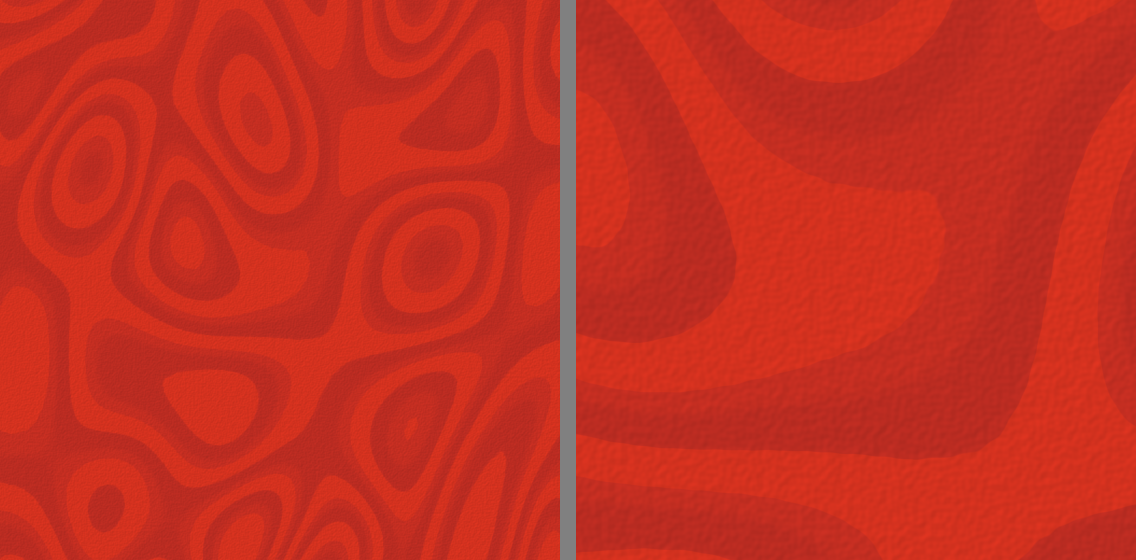
Left, the full canvas; right, a detail of the centre.
Write a WebGL 2 fragment shader that draws this pattern.

```glsl
#version 300 es
precision highp float;

uniform vec2 u_resolution;
out vec4 fragColor;

float hash(vec2 p) {
    return fract(sin(dot(p, vec2(127.1, 311.7))) * 43758.5453);
}

vec2 randomDirection(vec2 cell) {
    float angle = 6.28318 * hash(cell);
    return vec2(cos(angle), sin(angle));
}

float gradientNoise(vec2 p) {
    vec2 i = floor(p), f = fract(p);
    vec2 u = f * f * f * (f * (f * 6.0 - 15.0) + 10.0);
    vec2 e = vec2(1.0, 0.0);
    float a = dot(randomDirection(i), f);
    float b = dot(randomDirection(i + e.xy), f - e.xy);
    float c = dot(randomDirection(i + e.yx), f - e.yx);
    float d = dot(randomDirection(i + e.xx), f - e.xx);
    return mix(mix(a, b, u.x), mix(c, d, u.x), u.y);
}

// Even, tall, slightly leaning hills: waves of one length in all directions
float hills(vec2 uv) {
    vec2 p = vec2(uv.x * 23.0 - uv.y * 3.5, uv.y * 14.0);
    float sum = 0.0;
    for (int i = 0; i < 14; i++) {
        float n = float(i);
        float angle = 3.14159 * (n + hash(vec2(n, 3.0))) / 14.0;
        float stretch = 0.85 + 0.3 * hash(vec2(n, 8.0));
        sum += cos(dot(p, vec2(cos(angle), sin(angle))) * stretch + 6.28318 * hash(vec2(n, 5.0)));
    }
    return sum;
}

// Height of the rough paper: fine grain over softer lumps
float paperHeight(vec2 uv) {
    return gradientNoise(uv * 260.0) + 0.9 * gradientNoise(uv * 125.0 + 31.0)
         + 0.5 * gradientNoise(uv * vec2(60.0, 45.0) + 77.0);
}

// Antialiased repeating stripe, with centre and width in periods
float stripe(float phase, float centre, float width, float blur) {
    float dist = abs(fract(phase - centre + 0.5) - 0.5);
    return 1.0 - smoothstep(-blur, blur, dist - 0.5 * width);
}

void main() {
    vec2 uv = gl_FragCoord.xy / u_resolution;

    // Contour phase of the gently warped hills
    vec2 warp = vec2(gradientNoise(uv * 4.0 + 40.0), gradientNoise(uv * 4.0 + 63.0));
    float phase = 0.29 * hills(uv + 0.03 * warp) + 0.012 * gradientNoise(uv * 90.0);
    phase += 0.25;
    float blur = max(0.75 * fwidth(phase), 0.004);

    // Bright bands, between dark ones that fade to a muted side
    vec3 bright = vec3(0.828, 0.193, 0.120);
    vec3 muted = vec3(0.765, 0.179, 0.130);
    vec3 dark = vec3(0.728, 0.170, 0.130);
    vec3 color = mix(muted, dark, stripe(phase, 0.105, 0.36, blur + 0.05));
    color = mix(color, bright, stripe(phase, 0.5, 0.43, blur));

    // Side light across the paper
    float relief = paperHeight(uv + vec2(-0.0012, 0.0012)) - paperHeight(uv);
    color *= 1.0 - 0.072 * clamp(relief, -1.0, 1.0);

    fragColor = vec4(color, 1.0);
}
```
